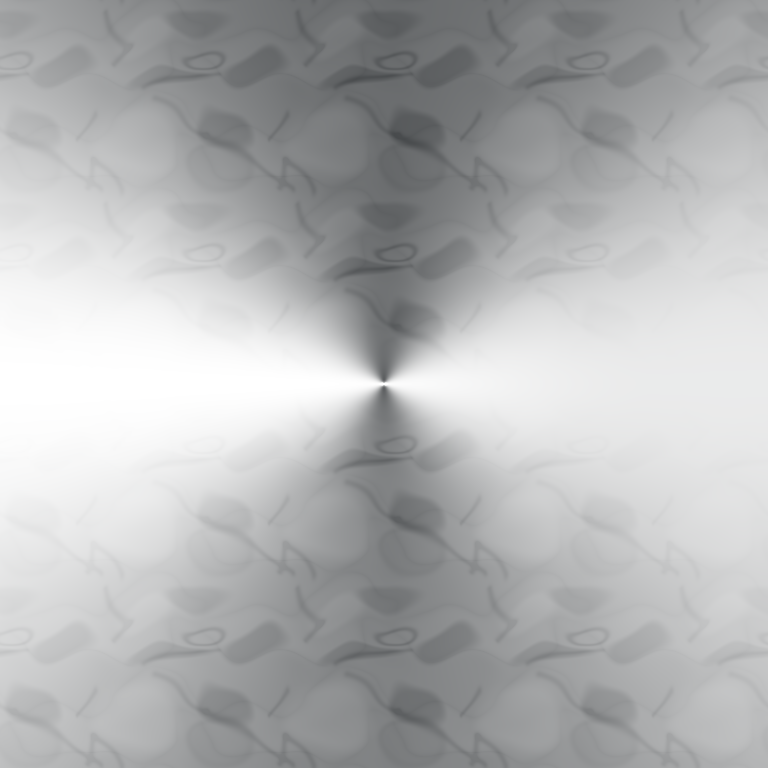
This background is drawn by a WebGL 2 fragment shader. Its source:

```glsl
#version 300 es
precision highp float;
// Brushed silver cone of light with a repeating, marbled grey surface.
uniform vec2 u_resolution;
out vec4 outColor;

float hash(vec2 p) {
    vec3 q = fract(p.xyx * vec3(0.1031, 0.1030, 0.0973));
    q += dot(q, q.yzx + 33.33);
    return fract((q.x + q.y) * q.z);
}

// Value noise that repeats after a whole number of cells.
float tileNoise(vec2 p, float period) {
    vec2 cell = floor(p);
    vec2 f = fract(p);
    f = f * f * (3.0 - 2.0 * f);
    vec2 a = mod(cell, period);
    vec2 b = mod(cell + 1.0, period);
    return mix(mix(hash(a), hash(vec2(b.x, a.y)), f.x),
               mix(hash(vec2(a.x, b.y)), hash(b), f.x), f.y);
}

// Shortest offset between two points of the unit tile.
vec2 wrapOffset(vec2 p, vec2 center) {
    return fract(p - center + 0.5) - 0.5;
}

// Elliptic radius: 1 on the rim.
float ellipse(vec2 p, vec2 center, vec2 radii, float tilt) {
    vec2 d = wrapOffset(p, center);
    float c = cos(tilt), s = sin(tilt);
    return length(vec2(c * d.x + s * d.y, c * d.y - s * d.x) / radii);
}

float patchMask(vec2 p, vec2 center, vec2 radii, float tilt) {
    return 1.0 - smoothstep(0.65, 1.15, ellipse(p, center, radii, tilt));
}

float rimMask(vec2 p, vec2 center, vec2 radii, float tilt) {
    float d = (ellipse(p, center, radii, tilt) - 1.0) / 0.2;
    return exp(-d * d);
}

// Soft crease from a to b.
float crease(vec2 p, vec2 a, vec2 b, float width) {
    vec2 d = wrapOffset(p, 0.5 * (a + b));
    vec2 h = 0.5 * (b - a);
    float t = clamp(dot(d, h) / dot(h, h), -1.0, 1.0);
    float r = length(d - h * t) / width;
    return exp(-r * r);
}

// Signed shade of one marbled tile.
float marble(vec2 p) {
    vec2 warp = vec2(tileNoise(p * 5.0, 5.0), tileNoise(p * 5.0 + 2.37, 5.0)) - 0.5;
    vec2 q = p + 0.12 * warp;

    // Broad dark pools and pale cells
    float shade = 0.0;
    shade -= 0.075 * patchMask(q, vec2(0.82, 0.64), vec2(0.19, 0.10), 0.25);
    shade -= 0.060 * patchMask(q, vec2(0.38, 0.56), vec2(0.20, 0.055), 0.15);
    shade -= 0.075 * patchMask(q, vec2(0.66, 0.33), vec2(0.13, 0.09), -0.4);
    shade -= 0.050 * patchMask(q, vec2(0.50, 0.90), vec2(0.17, 0.07), 0.1);
    shade += 0.030 * patchMask(q, vec2(0.22, 0.25), vec2(0.22, 0.17), -0.3);
    shade += 0.030 * patchMask(q, vec2(0.27, 0.79), vec2(0.16, 0.10), 0.2);
    shade -= 0.025 * patchMask(q, vec2(0.61, 0.14), vec2(0.13, 0.10), 0.2);

    // Curled rims and creases
    shade -= 0.070 * rimMask(q, vec2(0.56, 0.71), vec2(0.09, 0.055), 0.4);
    shade -= 0.030 * rimMask(q, vec2(0.61, 0.14), vec2(0.14, 0.11), 0.2);
    float folds = crease(q, vec2(0.32, 0.43), vec2(0.60, 0.32), 0.018)
                + crease(q, vec2(0.60, 0.32), vec2(0.97, 0.02), 0.018)
                + crease(q, vec2(-0.10, 0.30), vec2(0.02, 0.40), 0.014)
                + crease(q, vec2(0.03, 0.17), vec2(0.12, 0.02), 0.022)
                + crease(q, vec2(0.03, 0.17), vec2(-0.10, 0.02), 0.016)
                + crease(q, vec2(0.02, 0.95), vec2(0.17, 0.77), 0.018)
                + crease(q, vec2(0.17, 0.77), vec2(0.10, 0.68), 0.018)
                + crease(q, vec2(0.28, 0.50), vec2(0.62, 0.62), 0.016);
    shade -= 0.055 * min(folds, 1.0);

    // Fine flowing veins
    float flow = tileNoise((q + 0.10 * warp.yx) * vec2(4.0, 8.0), 8.0 * 0.5);
    float vein = pow(1.0 - abs(2.0 * flow - 1.0), 6.0);
    return shade + 0.035 * (flow - 0.5) - 0.022 * vein;
}

void main() {
    vec2 uv = gl_FragCoord.xy / u_resolution;
    vec2 d = uv - 0.5;
    float radius = length(d);

    // Angular sheen: bright sideways, dark up and down
    float sheen = d.x * d.x / max(dot(d, d), 1e-7);
    float upper = smoothstep(0.5, 1.0, uv.y);
    float mixAmount = sheen - 0.4 * sheen * (1.0 - sheen) * upper;
    float bright = mix(1.0, 0.92, smoothstep(0.4, 0.85, uv.x));
    float dark = mix(0.52, 0.46, smoothstep(0.4, 0.6, uv.y)) - 0.03 * upper;
    float value = mix(dark, bright, mixAmount);

    // Surface detail fades into the light and the hub
    float detail = (1.0 - sheen * sheen) * smoothstep(0.02, 0.10, radius);
    value += marble(fract(uv * 4.0 - vec2(0.5, 0.0))) * detail;

    // Dark hub with a tiny glint
    value -= 0.16 * (1.0 - sheen) * exp(-radius / 0.025);
    value += 0.6 * exp(-radius * radius / 0.000008);

    vec3 coolTint = vec3(-0.012, 0.003, 0.014) * (1.0 - value);
    outColor = vec4(clamp(vec3(value) + coolTint, 0.0, 1.0), 1.0);
}
```
